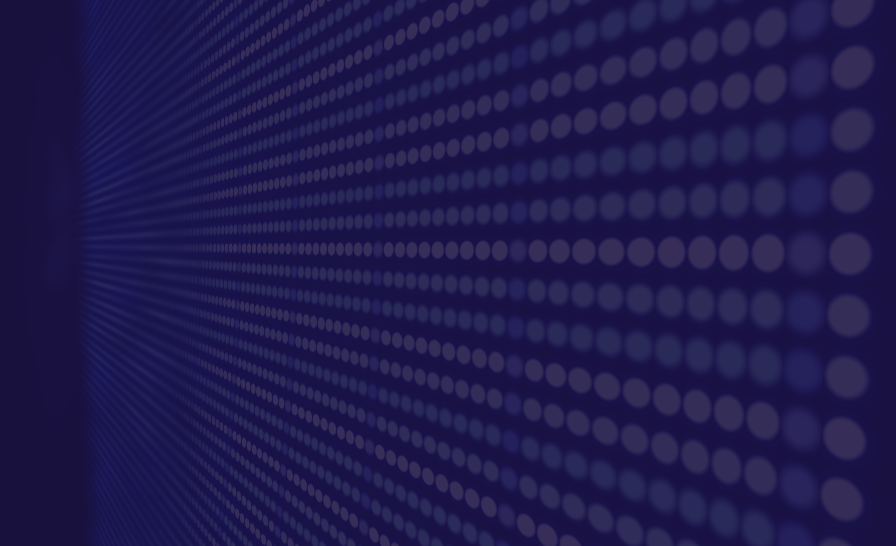
Write a Shadertoy shader that draws this background.

```glsl
// A wall of dim violet and blue light dots receding to a vanishing point at the left.

// Perspective, in units of canvas height
const vec2 VANISH = vec2(-0.0598, 0.550);
const float ROW_SLOPE = 0.0702;      // slope between neighbouring rows
const float ROW_OFFSET = 0.0093;     // slope of the middle row
const float COLUMN_START = 0.6199;   // inverse depth of the nearest column
const float COLUMN_STEP = 0.0338;    // inverse depth between columns
const vec2 COLUMN_LEAN = vec2(0.0213, 0.042);

// Dots
const float DOT_WIDTH = 0.45;
const vec2 DOT_HEIGHT = vec2(0.25, 0.335); // far, near
const float TINT_PERIOD = 3.4;       // rows per violet to blue cycle
const float DIM_PERIOD = 10.0;       // columns between dim columns
const vec2 STREAK_RANGE = vec2(0.34, 0.50);

// Colours
const vec3 NIGHT = vec3(0.098, 0.066, 0.250);
const vec3 WALL = vec3(0.096, 0.066, 0.245);
const vec3 HALO = vec3(0.095, 0.082, 0.365);
const vec3 VIOLET = vec3(0.212, 0.178, 0.345);
const vec3 SLATE = vec3(0.160, 0.165, 0.350);
const vec3 INDIGO = vec3(0.140, 0.122, 0.360);
const vec3 STREAK = vec3(0.168, 0.168, 0.375);
const vec3 HAZE = vec3(0.085, 0.086, 0.370);

vec2 hashGradient(vec2 cell) {
    vec2 k = vec2(dot(cell, vec2(127.1, 311.7)), dot(cell, vec2(269.5, 183.3)));
    return 2.0 * fract(sin(k) * 43758.5) - 1.0;
}

float gradientNoise(vec2 p) {
    vec2 i = floor(p), f = fract(p);
    vec2 u = f * f * f * (f * (f * 6.0 - 15.0) + 10.0);
    vec2 e = vec2(0.0, 1.0);
    float low = mix(dot(hashGradient(i), f),
                    dot(hashGradient(i + e.yx), f - e.yx), u.x);
    float high = mix(dot(hashGradient(i + e.xy), f - e.xy),
                     dot(hashGradient(i + e.yy), f - e.yy), u.x);
    return mix(low, high, u.y);
}

// Column index and row index as continuous coordinates on the wall
vec2 wallCoord(float depth, float slope) {
    float leaned = depth * (1.0 + slope * (COLUMN_LEAN.x + slope * COLUMN_LEAN.y));
    float column = (1.0 / leaned - COLUMN_START) / COLUMN_STEP;
    float bend = (column - 4.7) / 3.0;
    column += 0.4 * exp(-bend * bend);
    return vec2(column, (slope - ROW_OFFSET) / ROW_SLOPE);
}

void mainImage(out vec4 fragColor, in vec2 fragCoord) {
    vec2 p = fragCoord / iResolution.y;
    float depth = p.x - VANISH.x;
    vec2 wall = wallCoord(depth, (VANISH.y - p.y) / depth);
    vec2 cell = vec2(max(round(wall.x), 0.0), round(wall.y));
    vec2 offset = wall - cell;

    // Row and column tints
    float blueRow = 0.5 - 0.5 * cos(6.28318 * cell.y / TINT_PERIOD);
    float nearColumn = 1.0 - step(0.5, cell.x);
    float dimColumn = 1.0 - step(0.5, abs(mod(cell.x, DIM_PERIOD) - 1.0));
    blueRow *= 1.0 - 0.8 * nearColumn;
    vec3 dotColor = mix(VIOLET, SLATE, blueRow);
    dotColor = mix(dotColor, INDIGO, dimColumn * mix(0.55, 0.9, blueRow));

    // Dots: softer in blue rows and dim columns
    float height = mix(DOT_HEIGHT.x, DOT_HEIGHT.y, smoothstep(0.7, 1.6, depth));
    float radius = length(offset / vec2(DOT_WIDTH, height));
    float softness = 0.17 + 0.25 * max(blueRow, dimColumn);
    float pixelSize = 1.0 / (height * ROW_SLOPE * depth * iResolution.y);
    softness = max(softness, pixelSize);
    float disc = 1.0 - smoothstep(1.0 - softness, 1.0 + softness, radius);
    float halo = exp(-0.75 * radius * radius);

    // Far dots run together into blurred streaks
    float streakNoise = gradientNoise(vec2(wall.y * 0.7, depth * 14.0));
    float farFade = 1.0 - smoothstep(STREAK_RANGE.x, STREAK_RANGE.y, depth);
    float line = exp(-offset.y * offset.y / 0.07);
    line *= clamp(0.65 + 0.9 * streakNoise, 0.0, 1.0);
    line *= mix(1.0, 0.55, smoothstep(0.15, 0.5, abs(p.y - VANISH.y)));

    // Blue haze thickens towards the far end
    float haze = 0.85 * exp(-max(depth - 0.2, 0.0) * 3.2);
    haze *= 0.8 + 0.5 * gradientNoise(p * vec2(16.0, 11.0));
    vec3 color = mix(NIGHT, HAZE, haze);
    color = mix(color, HALO, 0.75 * halo * (1.0 - farFade));
    color = mix(color, dotColor, disc * (1.0 - farFade));
    color = mix(color, STREAK, 0.75 * line * farFade);

    // Dark side wall with a faint violet smear
    float edge = 0.148 + 0.02 * smoothstep(0.5, 0.0, p.y);
    edge += 0.012 * gradientNoise(vec2(p.y * 18.0, 3.5));
    vec2 smear = (p - vec2(0.108, 0.58)) / vec2(0.028, 0.15);
    float smearGlow = exp(-dot(smear, smear)) * (0.6 + gradientNoise(p * 13.0));
    vec3 sideWall = mix(WALL, INDIGO, 0.45 * clamp(smearGlow, 0.0, 1.0));
    color = mix(sideWall, color, smoothstep(edge - 0.018, edge + 0.028, p.x));

    fragColor = vec4(color, 1.0);
}
```
